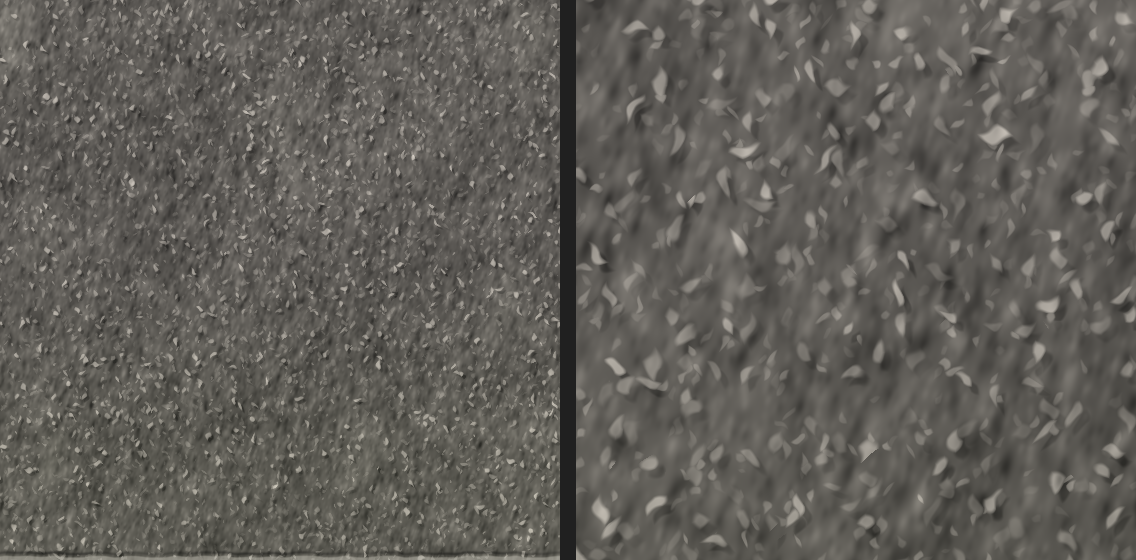
Left: the whole. Right: its middle third, enlarged.
Give the GLSL for this texture, as a Shadertoy shader.

```glsl
// Weathered dark stone: a slanted fine grain strewn with small pale chips,
// a few chalky smudges and a worn pale rim along the bottom.
// Grain and chips are cellular scatters; broad tones are layered sines.

const vec3  STONE_TINT   = vec3(1.0, 0.967, 0.922);
const vec3  SMUDGE_TINT  = vec3(1.0, 0.99, 0.90);
const vec3  RIM_COLOR    = vec3(0.60, 0.59, 0.55);
const float STONE_TONE   = 0.362;
const float GRAIN_LEAN   = 0.22;    // sideways shift per unit height
const float GRAIN_AMOUNT = 0.105;
const float CHIP_CELLS   = 56.0;    // chip cells across the canvas
const float CHIP_DENSITY = 0.56;
const float SHADOW_DEPTH = 0.32;
const vec2  SHADOW_SHIFT = vec2(-0.0045, 0.0050);
const int   SMUDGE_COUNT = 8;
const float SMUDGE_TONE  = 0.085;
const float RIM_HEIGHT   = 0.007;

vec3 hash3(vec2 p) {
    vec3 q = fract(p.xyx * vec3(0.1031, 0.1030, 0.0973));
    q += dot(q, q.yxz + 33.33);
    return fract((q.xxy + q.yzz) * q.zyx);
}

// Broad cloudy tone in about -1..1 from layered, bent sines.
float clouds(vec2 p) {
    float sum = 0.0, amp = 0.5;
    for (int i = 0; i < 4; i++) {
        p += 0.6 * sin(p.yx * 1.3 + float(i) * 2.1);
        sum += amp * sin(p.x + 1.7) * cos(p.y - 0.6);
        p = mat2(1.5, 1.1, -1.1, 1.5) * p;
        amp *= 0.58;
    }
    return sum;
}

// Signed soft blobs, one per cell.
float grain(vec2 p) {
    vec2 cell = floor(p);
    float sum = 0.0;
    for (int y = -1; y <= 1; y++)
    for (int x = -1; x <= 1; x++) {
        vec2 id = cell + vec2(x, y);
        vec3 rnd = hash3(id + 71.0);
        vec2 d = p - id - rnd.xy;
        sum += (2.0 * rnd.z - 1.0) * exp(-5.0 * dot(d, d));
    }
    return sum;
}

// Brightness of ragged, mostly upright chips.
float chips(vec2 p, float cells, float density) {
    p *= cells;
    p += 0.10 * sin(p.yx * 5.3 + 2.0 * sin(p * 2.1));
    vec2 cell = floor(p);
    float tone = 0.0;
    for (int y = -1; y <= 1; y++)
    for (int x = -1; x <= 1; x++) {
        vec2 id = cell + vec2(x, y);
        vec3 place = hash3(id + cells);
        vec3 look = hash3(id + cells + 137.0);
        float spread = 2.0 * look.x - 1.0;
        float angle = -0.25 + 0.5 * spread + 0.9 * spread * spread * spread;
        float c = cos(angle), s = sin(angle);
        vec2 d = mat2(c, -s, s, c) * (p - id - place.xy);
        vec2 radius = vec2(mix(0.15, 0.27, look.y), mix(0.26, 0.48, look.z));
        // blend of ellipse and diamond gives slightly angular outlines
        vec2 a = abs(d) / radius;
        float dist = mix(length(a), a.x + a.y, 0.35);
        float mask = 1.0 - smoothstep(0.55, 1.25, dist);
        float shine = 0.07 + 0.25 * pow(fract(look.x * 7.0 + look.y * 3.0), 1.7);
        tone = max(tone, mask * shine * step(place.z, density));
    }
    return tone;
}

// Chalky patches with frayed borders.
float smudges(vec2 p) {
    p += 0.018 * sin(p.yx * 47.0 + 2.0 * sin(p * 31.0));
    float sum = 0.0;
    for (int i = 0; i < SMUDGE_COUNT; i++) {
        vec3 rnd = hash3(vec2(float(i) * 5.7 + 2.0, 19.0));
        vec2 d = (p - rnd.xy) / vec2(0.8, 1.15);
        float radius = mix(0.035, 0.075, rnd.z);
        sum += mix(1.0, 0.6, rnd.z) * exp(-dot(d, d) / (radius * radius));
    }
    return min(sum, 1.3);
}

void mainImage(out vec4 fragColor, in vec2 fragCoord) {
    vec2 uv = fragCoord / iResolution.xy;
    vec2 p = fragCoord / iResolution.y;

    // Stone body: broad tone, mottling and two sizes of leaning grain
    float broad = clouds(p * 5.0);
    vec2 lean = vec2(p.x - GRAIN_LEAN * p.y, p.y);
    float tone = STONE_TONE + 0.032 * broad;
    tone += 0.045 * grain(lean * vec2(34.0, 22.0));
    tone += GRAIN_AMOUNT * grain(lean * vec2(112.0, 54.0));
    tone += 0.5 * GRAIN_AMOUNT * grain(lean * vec2(205.0, 115.0) + 40.0);

    // Chips, thinned inside smudges, each with a dark lower side
    float smudge = smudges(p);
    float density = CHIP_DENSITY * (1.0 + 0.35 * clouds(p * 9.0 + 4.0));
    density *= 1.0 - 0.6 * min(smudge, 1.0);
    float chip = chips(p, CHIP_CELLS, density);
    float shadow = chips(p + SHADOW_SHIFT, CHIP_CELLS, density);
    chip = max(chip, 0.6 * chips(p, CHIP_CELLS * 1.6, density * 0.7));
    tone += chip - SHADOW_DEPTH * shadow * (1.0 - smoothstep(0.0, 0.1, chip));

    // Colour: warm grey, a little greener towards the bottom
    vec3 color = max(tone, 0.17) * STONE_TINT;
    color += vec3(0.0, 0.006, -0.008) * (1.0 - smoothstep(0.1, 0.6, uv.y));
    color += SMUDGE_TONE * smudge * SMUDGE_TINT;

    // Worn rim with a dark seam above it
    float rim = RIM_HEIGHT + 0.0015 * sin(uv.x * 23.0 + 2.0 * sin(uv.x * 61.0));
    float seam = exp(-pow((uv.y - rim - 0.005) / 0.003, 2.0));
    color *= 1.0 - 0.38 * seam * (0.75 + 0.25 * sin(uv.x * 17.0));
    float rimMask = 1.0 - smoothstep(rim - 0.003, rim + 0.001, uv.y);
    color = mix(color, RIM_COLOR + 0.4 * (tone - STONE_TONE), 0.8 * rimMask);

    fragColor = vec4(clamp(color, 0.0, 1.0), 1.0);
}
```
